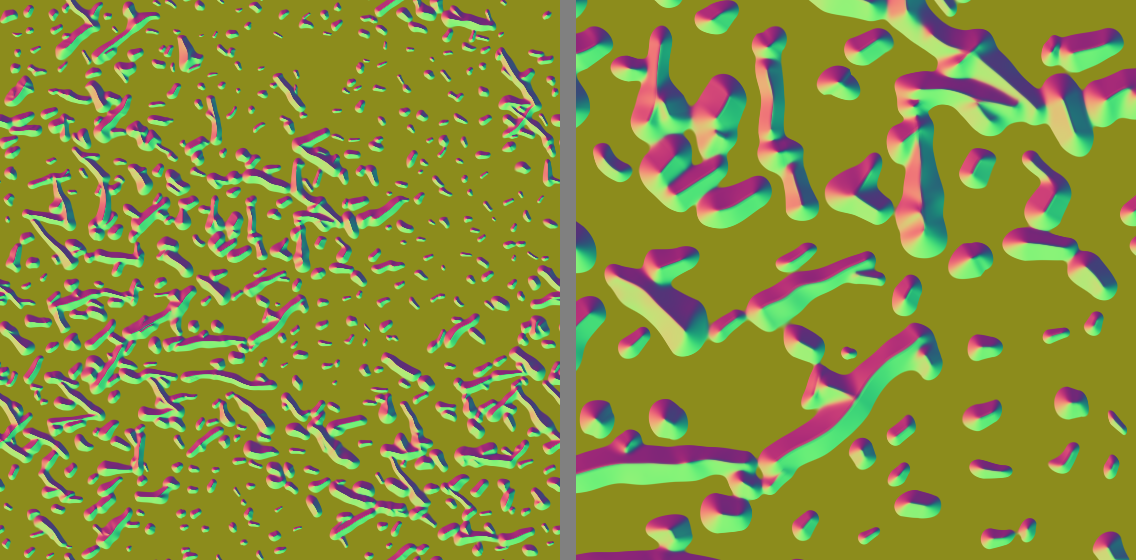
Left: the whole. Right: its middle third, enlarged.
Give the GLSL for this texture map, as a Shadertoy shader.

```glsl
// Scattered faceted droplets and branching ridges on flat olive, shaded by slope direction.

vec3 hash3(vec2 p) {
    vec3 q = fract(p.xyx * vec3(0.1031, 0.1030, 0.0973));
    q += dot(q, q.yxz + 33.33);
    return fract((q.xxy + q.yzz) * q.zyx);
}

// Value noise that repeats after the given period
vec3 noise(vec2 p, float period) {
    vec2 i = floor(p), f = fract(p);
    f = f * f * (3.0 - 2.0 * f);
    vec3 a = hash3(mod(i, period));
    vec3 b = hash3(mod(i + vec2(1, 0), period));
    vec3 c = hash3(mod(i + vec2(0, 1), period));
    vec3 d = hash3(mod(i + 1.0, period));
    return mix(mix(a, b, f.x), mix(c, d, f.x), f.y);
}

// How crowded the surface is, 0 to 1
float crowding(vec2 p) {
    return smoothstep(0.25, 0.75, noise(p * 5.0, 5.0).z);
}

float smoothMin(float a, float b, float k) {
    float h = max(k - abs(a - b), 0.0) / k;
    return min(a, b) - h * h * k * 0.25;
}

// Capsule whose radius runs from ra to rb
float taperedCapsule(vec2 p, vec2 a, vec2 b, float ra, float rb) {
    vec2 axis = b - a;
    float t = clamp(dot(p - a, axis) / dot(axis, axis), 0.0, 1.0);
    return length(p - a - t * axis) - mix(ra, rb, t);
}

// Jittered grid point that ridges start from and lead to
vec2 ridgeNode(vec2 id, float cells) {
    return (id + 0.5 + 0.55 * (hash3(mod(id, cells) + 71.0).xy - 0.5)) / cells;
}

float droplets(vec2 p) {
    const float cells = 27.0;
    float d = 1.0;
    for (int y = -1; y <= 1; y++)
    for (int x = -1; x <= 1; x++) {
        vec2 id = floor(p * cells) + vec2(x, y);
        vec3 place = hash3(mod(id, cells) + 13.0);
        vec3 shape = hash3(mod(id, cells) + 207.0);
        if (place.z > 0.82) continue;
        vec2 center = (id + 0.5 + 0.8 * (place.xy - 0.5)) / cells;
        float size = mix(0.8, 1.25, crowding(center));
        float angle = (shape.x - 0.5) * 2.4;
        vec2 arm = vec2(cos(angle), sin(angle)) * mix(0.001, 0.009, shape.y) * size;
        float r = mix(0.004, 0.011, shape.z) * size;
        d = smoothMin(d, taperedCapsule(p, center - arm, center + arm, r, r * 0.8), 0.005);
    }
    return d;
}

float ridges(vec2 p) {
    const float cells = 14.0;
    float d = 1.0;
    for (int y = -1; y <= 1; y++)
    for (int x = -1; x <= 1; x++) {
        vec2 id = floor(p * cells) + vec2(x, y);
        vec3 h = hash3(mod(id, cells) + 331.0);
        vec2 a = ridgeNode(id, cells);
        if (h.x > crowding(a)) continue;
        vec2 next = h.y < 0.4 ? vec2(1, 0) : vec2(floor(h.y * 5.0) - 3.0, 1);
        vec2 b = mix(a, ridgeNode(id + next, cells), mix(0.3, 1.0, h.z));
        float ra = mix(0.008, 0.015, fract(h.y * 17.0));
        float rb = mix(0.006, 0.011, fract(h.z * 23.0));
        d = smoothMin(d, taperedCapsule(p, a, b, ra, rb), 0.006);
    }
    return d;
}

// Signed distance to the relief, with its outline bent and roughened
float relief(vec2 p) {
    vec2 q = p + 0.014 * (noise(p * 22.0, 22.0).xy - 0.5)
               + 0.005 * (noise(p * 56.0, 56.0).xy - 0.5);
    return smoothMin(droplets(q), ridges(q), 0.006);
}

void mainImage(out vec4 fragColor, in vec2 fragCoord) {
    float pixel = 1.0 / iResolution.y;
    vec2 p = fragCoord * pixel;
    vec3 color = vec3(0.55, 0.55, 0.11);
    float d = relief(p);

    if (d < pixel) {
        // Outward slope from central differences, wide enough to soften the crests
        vec2 e = vec2(0.0022, 0.0);
        vec2 slope = vec2(relief(p + e.xy) - relief(p - e.xy),
                          relief(p + e.yx) - relief(p - e.yx)) / (2.0 * e.x);
        slope *= vec2(0.85, 1.2);
        slope *= inversesqrt(dot(slope, slope) + 0.06);
        // Left is salmon, right teal, top purple, bottom mint
        vec3 slopeColor = vec3(0.53 - 0.43 * slope.x, 0.55 - 0.41 * slope.y, 0.47);
        color = mix(color, slopeColor, 1.0 - smoothstep(-0.7 * pixel, 0.7 * pixel, d));
    }
    fragColor = vec4(color, 1.0);
}
```
